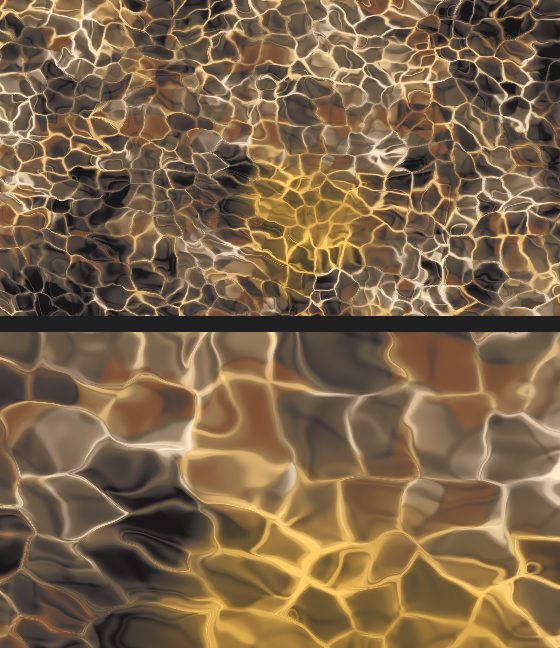
Top: the whole. Bottom: its middle third, enlarged.
Give the GLSL for this texture, as a WebGL 2 fragment shader.

```glsl
#version 300 es
precision highp float;
// Sunlit pebbles under rippling shallow water. Warped cellular noise makes the
// caustic net and the stones, which each ripple refracts; the summed light is
// then coloured by a tone ramp that runs from grey to golden.

uniform vec2 u_resolution;
out vec4 fragColor;

// Sizes are in canvas heights, densities in cells per canvas height.
const vec2  RIPPLES_LEFT  = vec2(12.5, 18.5);
const vec2  RIPPLES_RIGHT = vec2(12.5, 14.5);
const vec2  PEBBLES       = vec2(10.0, 13.0);
const float SWELL_WARP    = 0.085;
const float FINE_WARP     = 0.026;
const float REFRACTION    = 0.10;
const float NET_WIDTH     = 0.105;
const float NET_LIGHT     = 0.66;
const float STRAND_LIGHT  = 0.42;
const float BASE_TONE     = 0.13;

const vec3 DEEP  = vec3(0.10, 0.09, 0.095);
const vec3 SHADE = vec3(0.27, 0.24, 0.23);
const vec3 BROWN = vec3(0.42, 0.35, 0.27);
const vec3 RUST  = vec3(0.50, 0.32, 0.21);
const vec3 TAUPE = vec3(0.61, 0.52, 0.42);
const vec3 OCHRE = vec3(0.60, 0.47, 0.31);
const vec3 CREAM = vec3(0.87, 0.78, 0.66);
const vec3 GOLD  = vec3(0.84, 0.68, 0.43);

vec2 hash2(vec2 p) {
  vec3 q = fract(p.xyx * vec3(0.1031, 0.1030, 0.0973));
  q += dot(q, q.yzx + 33.33);
  return fract((q.xx + q.yz) * q.zy);
}

float noise(vec2 p) {
  vec2 i = floor(p), f = fract(p);
  f = f * f * f * (f * (f * 6.0 - 15.0) + 10.0);
  float low  = mix(hash2(i).x, hash2(i + vec2(1, 0)).x, f.x);
  float high = mix(hash2(i + vec2(0, 1)).x, hash2(i + vec2(1, 1)).x, f.x);
  return mix(low, high, f.y);
}

float fbm(vec2 p) {
  float sum = 0.0, gain = 0.53;
  for (int i = 0; i < 4; i++) {
    sum += gain * noise(p);
    p = mat2(1.6, 1.2, -1.2, 1.6) * p + 7.3;
    gain *= 0.5;
  }
  return sum;
}

vec2 noise2(vec2 p) {
  return vec2(noise(p), noise(p + 41.7)) - 0.5;
}

// x: gap between the two nearest centres, y: nearest distance,
// zw: random pair of the cell, blended softly across its border.
vec4 cells(vec2 p) {
  vec2 base = floor(p), blend = vec2(0.0);
  float near = 9.0, next = 9.0, total = 0.0;
  for (int y = -2; y <= 2; y++)
  for (int x = -2; x <= 2; x++) {
    vec2 id = base + vec2(x, y);
    float d = length(id + 0.1 + 0.8 * hash2(id) - p);
    next = min(next, max(near, d));
    near = min(near, d);
    float weight = exp(-22.0 * d);
    blend += weight * hash2(id + 91.0);
    total += weight;
  }
  return vec4(next - near, near, blend / total);
}

// Soft round area, one at the centre and falling to zero outside.
float patchAt(vec2 p, vec2 centre, vec2 radius) {
  return 1.0 - smoothstep(0.55, 1.2, length((p - centre) / radius));
}

vec3 toneRamp(float t, float warmth, float rust) {
  vec3 c = mix(DEEP, SHADE, smoothstep(0.0, 0.27, t));
  c = mix(c, mix(BROWN, RUST, rust), smoothstep(0.22, 0.52, t));
  c = mix(c, mix(TAUPE, OCHRE, warmth), smoothstep(0.50, 0.77, t));
  c = mix(c, mix(CREAM, GOLD, warmth), smoothstep(0.74, 1.04, t));
  return c + 0.14 * smoothstep(1.05, 1.5, t);
}

void main() {
  vec2 p = gl_FragCoord.xy / u_resolution.y;
  float across = gl_FragCoord.x / u_resolution.x;

  // Water surface: slow swell, then small bends in the net
  vec2 q = p + SWELL_WARP * noise2(p * 4.5) + FINE_WARP * noise2(p * vec2(17.0, 23.0));
  q += 0.009 * noise2(p * vec2(38.0, 50.0) + 5.0);
  q.y += 0.14 * (p.x - 0.9);
  vec4 ripple = cells(q * mix(RIPPLES_LEFT, RIPPLES_RIGHT, across));

  // Stream bed, displaced by each ripple
  vec2 bed = p + REFRACTION * (ripple.zw - 0.5) + 0.05 * noise2(q * 19.0);
  vec4 pebble = cells(bed * PEBBLES);
  vec2 area = p + 0.13 * noise2(p * 8.0) + 0.5 * (bed - p);
  float region = fbm(p * 3.2 + 11.0);

  float golden = patchAt(area, vec2(0.96, 0.31), vec2(0.20, 0.24));
  float hollow = max(patchAt(area, vec2(0.73, 0.39), vec2(0.20, 0.19)),
                 max(patchAt(area, vec2(0.40, 0.17), vec2(0.15, 0.09)),
                     patchAt(area, vec2(1.77, 0.62), vec2(0.08, 0.22))));
  float pale = max(patchAt(area, vec2(1.17, 0.55), vec2(0.11, 0.10)),
               max(patchAt(area, vec2(1.63, 0.37), vec2(0.08, 0.09)),
                   0.6 * patchAt(area, vec2(1.10, 0.84), vec2(0.28, 0.15))));

  // Caustic light: net, halo, loose strands and nested loops
  float power = 0.35 + 0.9 * smoothstep(0.2, 0.8, noise(q * 9.0 + 3.0));
  float net = exp(-pow(ripple.x / NET_WIDTH, 2.0)) * power;
  float halo = exp(-ripple.x / 0.26);
  float fold = noise(q * vec2(15.0, 21.0) + 2.5 * ripple.zw);
  float strand = 1.0 - smoothstep(0.0, 0.075, abs(fold - 0.56));
  float loops = sin(fold * 17.0 + 4.0 * pebble.z);

  float tone = BASE_TONE + 0.42 * pebble.z + 1.0 * (region - 0.5);
  tone += 0.20 * (ripple.w - 0.5) + 0.09 * loops + 0.20 * halo;
  tone += 0.15 * golden + 0.28 * pale - 0.27 * hollow * (1.0 - golden);
  tone -= 0.10 * (1.0 - smoothstep(0.0, 0.16, pebble.x));
  float lit = 1.0 - 0.4 * hollow;
  tone += lit * (NET_LIGHT * net + STRAND_LIGHT * strand * power);

  // Hue of the stones and of the light on them
  float warmth = smoothstep(0.2, 0.8, pebble.w + 0.5 * (noise(p * 5.0 + 8.0) - 0.5));
  warmth = clamp(warmth + golden - 0.8 * pale, 0.0, 1.0);
  float rust = smoothstep(0.62, 0.9, pebble.w) * (1.0 - golden) * (1.0 - pale);
  vec3 colour = toneRamp(max(tone, 0.0), warmth, rust);
  colour *= mix(vec3(1.0), vec3(1.02, 0.98, 0.72), golden);
  fragColor = vec4(clamp(colour, 0.0, 1.0), 1.0);
}
```
